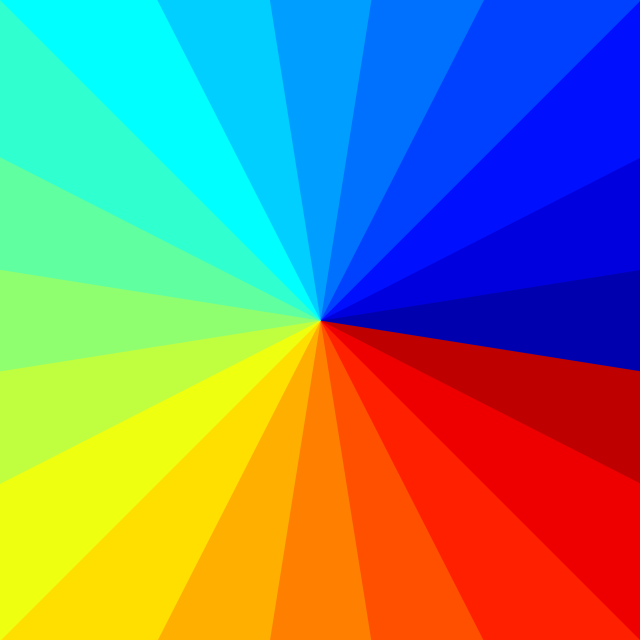
Reproduce this background procedurally as a Shadertoy shader.

```glsl
// A pinwheel of twenty equal wedges around the canvas centre, running
// counter-clockwise from dark blue through cyan and yellow to dark red.
// The polar angle picks a wedge, and a piecewise linear ramp colours it.

const float TAU = 6.2831853;
const float WEDGES = 20.0;
const vec2 CENTRE = vec2(0.501, 0.499);

// Spectral ramp: blue, green and red rise in turn, then fall in the same order.
vec3 spectrum(float x) {
    vec3 rise = x - vec3(2.0, 1.0, 0.0);
    vec3 fall = vec3(5.0, 4.0, 3.0) - x;
    return clamp(min(rise, fall), 0.0, 1.0);
}

// Flat colour of one wedge; the index wraps around the wheel.
vec3 wedgeColour(float index, float count) {
    return spectrum(0.6875 + 0.1875 * mod(index, count));
}

// Wheel colour at p; pixel is the width over which edges are blended.
vec3 pinwheel(vec2 p, float count, float pixel) {
    // Angle in wedges, with the first wedge centred on the +x axis.
    float turn = atan(p.y, p.x) / TAU * count + 0.5;
    float edge = floor(turn + 0.5);

    // Distance to the nearest edge, in pixels, gives the coverage.
    float arc = (turn - edge) * TAU / count * length(p);
    float coverage = clamp(arc / pixel + 0.5, 0.0, 1.0);
    return mix(wedgeColour(edge - 1.0, count), wedgeColour(edge, count), coverage);
}

void mainImage(out vec4 fragColor, in vec2 fragCoord) {
    float pixel = 1.0 / min(iResolution.x, iResolution.y);
    vec2 p = (fragCoord - CENTRE * iResolution.xy) * pixel;
    fragColor = vec4(pinwheel(p, WEDGES, pixel), 1.0);
}
```
